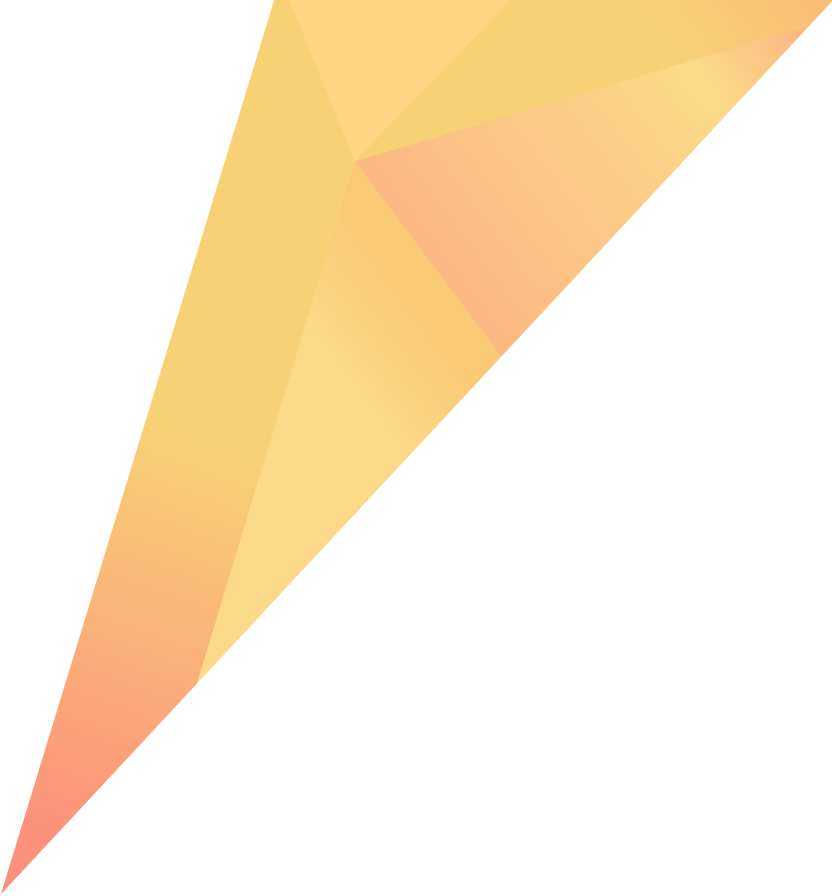
Give the GLSL for this background, as a WebGL 1 fragment shader.

```glsl
precision highp float;

uniform vec2 u_resolution;

const vec3 WHITE = vec3(1.0);
const vec3 YELLOW = vec3(0.973, 0.820, 0.463);
const vec3 CREAM = vec3(0.988, 0.851, 0.533);
const vec3 PEACH = vec3(1.0, 0.831, 0.510);
const vec3 AMBER = vec3(0.980, 0.788, 0.463);
const vec3 ORANGE = vec3(0.976, 0.737, 0.463);
const vec3 SALMON = vec3(0.984, 0.722, 0.510);
const vec3 CORAL = vec3(0.988, 0.565, 0.482);

// Signed distance to the line a-b, positive on its left
float leftOf(vec2 p, vec2 a, vec2 b) {
  vec2 d = normalize(b - a);
  vec2 q = p - a;
  return d.x * q.y - d.y * q.x;
}

float coverage(float dist, float pixel) {
  return clamp(dist / pixel + 0.5, 0.0, 1.0);
}

// Region swept counterclockwise from ray hub-a to ray hub-b
float wedge(vec2 p, vec2 hub, vec2 a, vec2 b, float pixel) {
  return coverage(min(leftOf(p, hub, a), leftOf(p, b, hub)), pixel);
}

float ramp(float start, float end, float x) {
  return clamp((x - start) / (end - start), 0.0, 1.0);
}

void main() {
  float pixel = 1.0 / u_resolution.y;
  vec2 p = gl_FragCoord.xy * pixel;

  // Outline and facet corners
  vec2 tip = vec2(0.001, 0.002);
  vec2 topLeft = vec2(0.306, 1.0);
  vec2 topRight = vec2(0.930, 1.0);
  vec2 hub = vec2(0.396, 0.820);
  vec2 lower = vec2(0.220, 0.238);
  vec2 middle = vec2(0.559, 0.603);
  vec2 peak = vec2(0.901, 0.971);
  vec2 peachRight = vec2(0.570, 1.0);
  vec2 peachLeft = vec2(0.323, 1.0);

  // Gradient axes
  float across = dot(p, vec2(0.8, 0.6));
  float along = dot(p, vec2(0.35, 0.94));

  // Facet shading
  vec3 band = mix(YELLOW, CORAL, ramp(0.56, 0.08, along));
  vec3 lowerFacet = mix(CREAM, AMBER, ramp(0.655, 0.765, across));
  vec3 rightFacet = mix(SALMON, CREAM, ramp(0.81, 1.165, across));
  rightFacet = mix(rightFacet, SALMON, ramp(1.18, 1.29, across));
  vec3 upperFacet = mix(YELLOW, ORANGE, ramp(1.163, 1.344, across));

  // Facets fan out around the hub
  vec3 color = band;
  color = mix(color, lowerFacet, wedge(p, hub, lower, middle, pixel));
  color = mix(color, rightFacet, wedge(p, hub, middle, peak, pixel));
  color = mix(color, upperFacet, wedge(p, hub, peak, peachRight, pixel));
  color = mix(color, PEACH, wedge(p, hub, peachRight, peachLeft, pixel));

  // Outer silhouette
  float inside = min(leftOf(p, tip, topRight), leftOf(p, topLeft, tip));
  gl_FragColor = vec4(mix(WHITE, color, coverage(inside, pixel)), 1.0);
}
```
